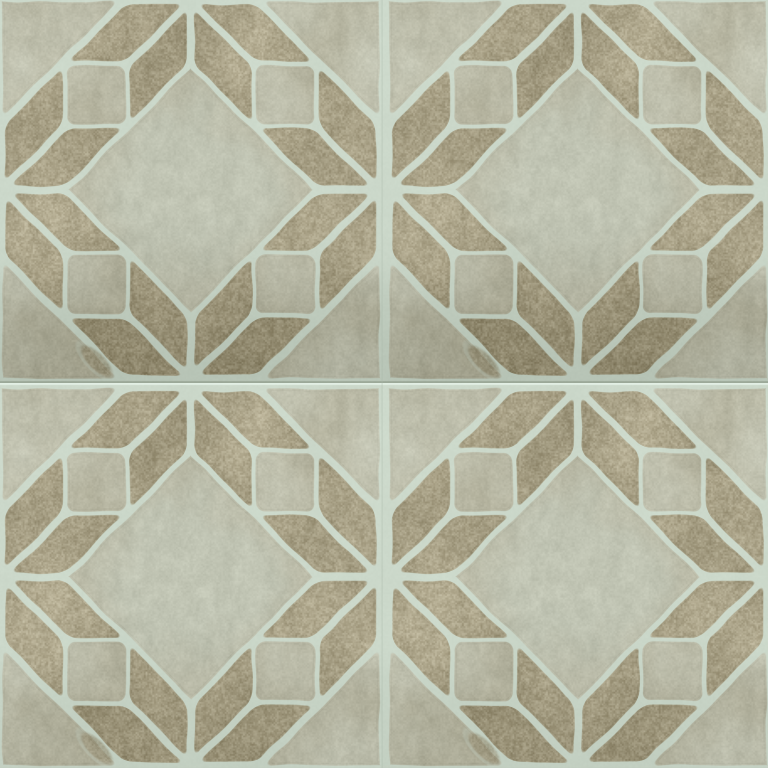
Reproduce this pattern procedurally as a WebGL 2 fragment shader.

```glsl
#version 300 es
precision highp float;
// Two by two worn ceramic tiles: a diamond ringed by rhombi, small squares and corner triangles.
uniform vec2 u_resolution;
out vec4 fragColor;

const vec2 SEAM_CROSSING = vec2(0.4975, 0.5013);
const float TILE_SIZE = 0.504;
const float CORNER_RADIUS = 0.014;
const vec3 GROUT = vec3(0.800, 0.850, 0.795);
const vec3 STONE = vec3(0.735, 0.735, 0.660);
const vec3 STONE_PALE = vec3(0.765, 0.785, 0.722);
const vec3 CLAY = vec3(0.662, 0.632, 0.528);

float hash(vec2 p) {
    vec3 h = fract(p.xyx * vec3(0.1031, 0.1030, 0.0973));
    h += dot(h, h.yzx + 33.33);
    return fract((h.x + h.y) * h.z);
}

float noise(vec2 p) {
    vec2 i = floor(p), f = fract(p);
    f = f * f * (3.0 - 2.0 * f);
    return mix(mix(hash(i), hash(i + vec2(1, 0)), f.x),
               mix(hash(i + vec2(0, 1)), hash(i + vec2(1, 1)), f.x), f.y);
}

float fbm(vec2 p) {
    float sum = 0.0, amp = 0.5;
    for (int i = 0; i < 4; i++) {
        sum += amp * noise(p);
        p = p * 2.03 + 17.0;
        amp *= 0.5;
    }
    return sum / 0.9375;
}

// Signed distance to a band of values between lo and hi
float band(float v, float lo, float hi) {
    return abs(v - 0.5 * (lo + hi)) - 0.5 * (hi - lo);
}

// Intersection of two distances with rounded corners
float roundedBoth(float a, float b, float r) {
    return min(max(a, b), -r) + length(max(vec2(a, b) + r, 0.0));
}

// Band across the diagonal direction x + y
float diagonalBand(vec2 q, float lo, float hi) {
    return band(q.x + q.y, lo, hi) * 0.7071;
}

float fill(float d, float soft) {
    return 1.0 - smoothstep(-soft, soft, d);
}

// Clay rhombi; q is folded into one eighth of the tile
float clayShape(vec2 q, float r) {
    float inner = roundedBoth(band(q.x, 0.010, 0.159), diagonalBand(q, 0.335, 0.474), r);
    float outer = roundedBoth(band(q.y, 0.332, 0.479), diagonalBand(q, 0.500, 0.647), r);
    return min(inner, outer);
}

// Small squares and corner triangles
float stoneShape(vec2 q, float r) {
    float square = roundedBoth(band(q.x, 0.169, 0.320), band(q.y, 0.169, 0.320), r * 1.5);
    float triangle = roundedBoth((0.674 - q.x - q.y) * 0.7071, q.y - 0.486, r);
    return min(square, triangle);
}

// Stray clay chip beside a rhombus
float chipShape(vec2 p, vec2 center) {
    vec2 d = p - center;
    vec2 along = vec2(d.x - d.y, d.x + d.y) * 0.7071;
    return (length(along / vec2(0.062, 0.024)) - 1.0) * 0.024;
}

void main() {
    vec2 uv = gl_FragCoord.xy / u_resolution;
    vec2 cell = (uv - SEAM_CROSSING) / TILE_SIZE;
    vec2 id = floor(cell), f = fract(cell);
    vec2 p = f - vec2(0.506, 0.499);
    float soft = max(0.0022, 0.8 / (TILE_SIZE * u_resolution.y));

    // Uneven printed outlines, then mirror folds
    vec2 wobble = vec2(noise(f * 17.0), noise(f * 17.0 + 41.0)) - 0.5;
    vec2 q = abs(p + wobble * 0.006);
    if (q.x > q.y) q = q.yx;

    // Mottling shared by all tiles, grain differing from tile to tile
    float clouds = fbm(f * 6.0 + 5.0) - 0.5;
    float streaks = fbm(f * vec2(38.0, 24.0)) - 0.5;
    float grain = noise(f * 230.0 + id * 53.0) + 0.7 * noise(f * 120.0 + id * 29.0) - 0.85;

    // Pieces laid over the grout
    float diamond = (q.x + q.y - 0.314) * 0.7071;
    float stone = stoneShape(q, CORNER_RADIUS);
    float clay = clayShape(q, CORNER_RADIUS);
    float paleCenter = smoothstep(0.32, 0.05, length(p + vec2(0.0, 0.04)) + clouds * 0.45);
    vec3 stoneColor = STONE + clouds * vec3(0.12, 0.14, 0.16) + streaks * 0.07 + grain * 0.035;
    vec3 paleColor = STONE_PALE + streaks * 0.08 + grain * 0.03;
    vec3 diamondColor = mix(stoneColor, paleColor, paleCenter * 0.8);
    vec3 clayColor = CLAY + clouds * 0.14 + streaks * 0.07 + grain * vec3(0.090, 0.095, 0.100);
    vec3 color = GROUT + clouds * 0.03 + grain * 0.010;
    color = mix(color, diamondColor, fill(diamond, soft));
    color = mix(color, stoneColor, fill(stone, soft));

    // Faint chip with a pale rim, under the rhombi
    float chip = chipShape(p, vec2(-0.243, -0.443));
    color = mix(color, GROUT, 0.3 * fill(abs(chip) - 0.004, soft));
    color = mix(color, clayColor, 0.6 * fill(chip + 0.004, soft * 2.0));
    color = mix(color, clayColor, fill(clay, soft));

    // Thin darker rim just inside every piece
    float nearest = min(min(diamond, stone), clay);
    color -= 0.025 * fill(abs(nearest + 0.005) - 0.001, soft);

    // Tiles darken downward, the upper row more strongly
    color -= mix(0.035, 0.080, id.y + 1.0) * smoothstep(0.5, 0.0, f.y);

    // Seams: bright upper edge, dark lower edge, faint upright line
    color = mix(color, vec3(0.90, 0.95, 0.91), 0.85 * fill(1.0 - f.y - 0.005, soft));
    color = mix(color, vec3(0.52, 0.57, 0.50), 0.55 * fill(f.y - 0.005, soft));
    color = mix(color, vec3(0.65, 0.71, 0.65), 0.50 * fill(min(f.x, 1.0 - f.x) - 0.001, soft));
    fragColor = vec4(clamp(color, 0.0, 1.0), 1.0);
}
```
